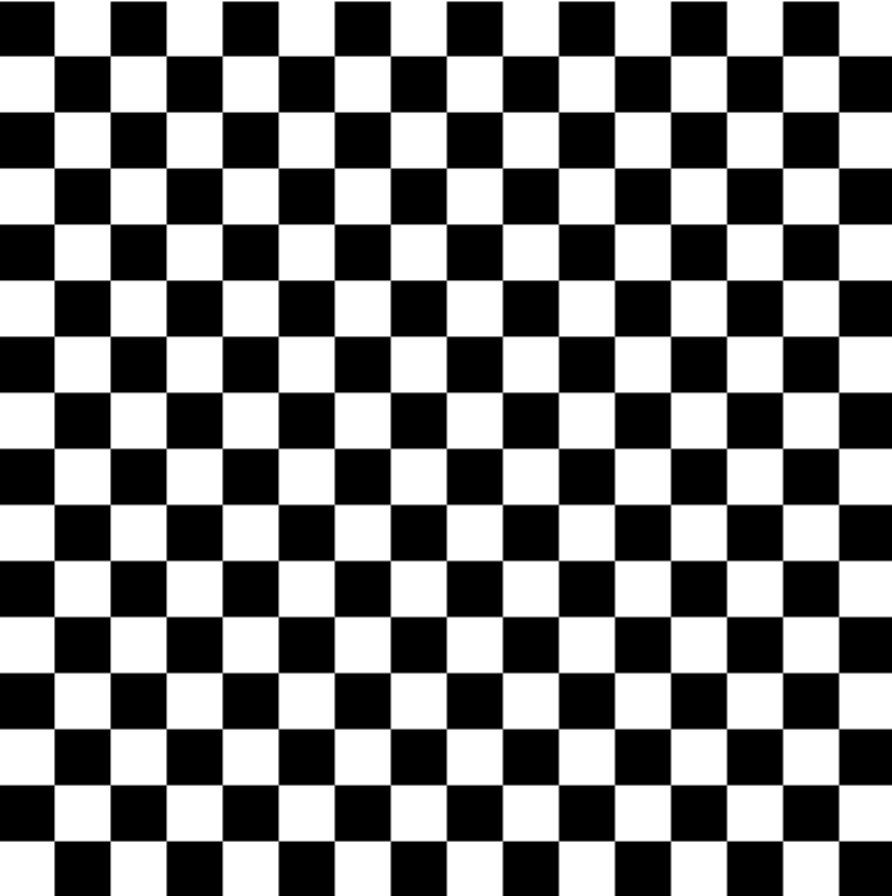
Reproduce this pattern procedurally as a WebGL 1 fragment shader.

```glsl
precision highp float;
// Black and white checkerboard, sixteen cells each way, with softly blended edges.

uniform vec2 u_resolution;

// Lengths are fractions of the canvas height; y runs down from the top edge.
const vec2 CELL_SIZE = vec2(0.06254, 0.06258);
const vec2 GRID_START = vec2(-0.0016, 0.0003);
const float EDGE_WIDTH = 0.0025;
const float TOP_MARGIN = 0.0018;
const vec3 DARK = vec3(0.0);
const vec3 LIGHT = vec3(1.0);

// Square wave from +1 to -1 per cell, with a linear ramp across every edge.
vec2 softSquareWave(vec2 cell, vec2 halfRamp) {
    vec2 edgeDistance = 0.5 - abs(fract(cell) - 0.5);
    vec2 side = 1.0 - 2.0 * mod(floor(cell), 2.0);
    return side * clamp(edgeDistance / halfRamp, 0.0, 1.0);
}

void main() {
    vec2 position = gl_FragCoord.xy / u_resolution.y;
    position.y = 1.0 - position.y;

    // Keep the ramp at least one pixel wide on small canvases.
    float ramp = max(EDGE_WIDTH, 1.0 / u_resolution.y);

    // The product of the column and row waves alternates the cells.
    vec2 cell = (position - GRID_START) / CELL_SIZE;
    vec2 wave = softSquareWave(cell, 0.5 * ramp / CELL_SIZE);
    float darkness = 0.5 + 0.5 * wave.x * wave.y;

    // Thin light strip along the top.
    darkness *= clamp((position.y - TOP_MARGIN) / ramp + 0.5, 0.0, 1.0);

    gl_FragColor = vec4(mix(LIGHT, DARK, darkness), 1.0);
}
```
